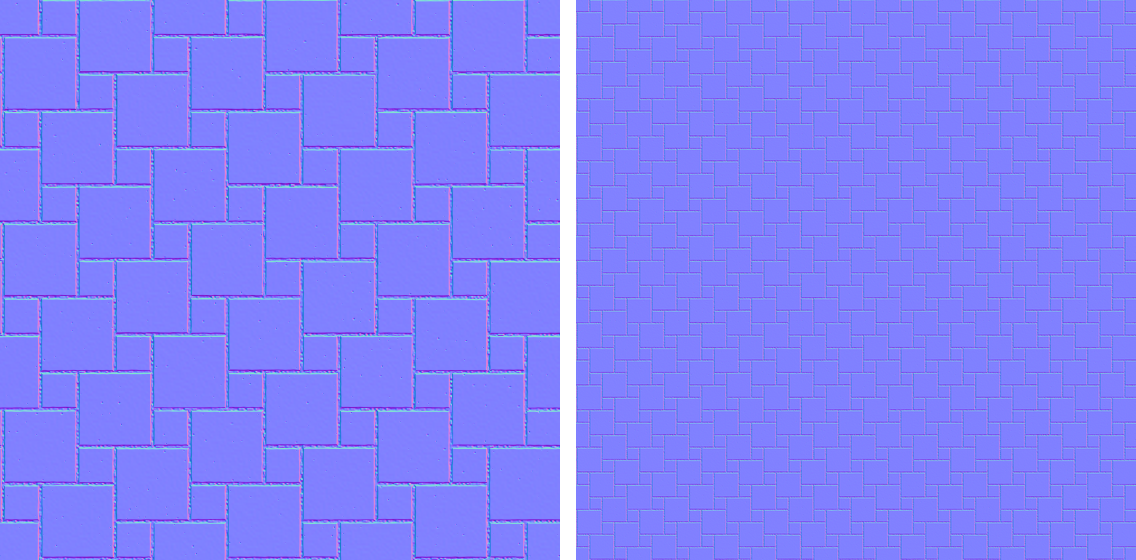
Left: one tile. Right: repeated 3 by 3.
Write a Shadertoy shader that draws this texture map.

```glsl
// Tangent-space normal map of pinwheel paving: each 2x2 slab is paired with a 1x1 slab.
// A height field (bevelled slabs, gritty joints, small pits) is differentiated
// into normals, then averaged over a few samples per pixel. Everything wraps.

const float CELLS = 15.0;                  // unit cells per canvas side, multiple of 5
const vec2 GRID_SHIFT = vec2(0.075, 0.033);
const float BEVEL_START = 0.012;
const float BEVEL_END = 0.058;
const float SLAB_HEIGHT = 0.036;
const float SLOPE_STEP = 0.012;
const int SAMPLES = 2;

// Four random values in 0..1 for a whole-number cell
vec4 hash4(vec2 cell, uint seed) {
    uvec4 h = uvec4(uint(cell.x), uint(cell.y), seed, 7u);
    h = h * 1664525u + 1013904223u;
    for (int i = 0; i < 2; i++) {
        h.x += h.y * h.w;
        h.y += h.z * h.x;
        h.z += h.x * h.y;
        h.w += h.y * h.z;
        h ^= h >> 16u;
    }
    return vec4(h & 65535u) / 65535.0;
}

// Value noise with freq knots per unit cell, wrapping at the canvas border
float wrapNoise(vec2 p, float freq, uint seed) {
    p *= freq;
    vec2 i = floor(p), f = p - i;
    f = f * f * (3.0 - 2.0 * f);
    float period = CELLS * freq;
    vec2 a = mod(i, period), b = mod(i + 1.0, period);
    float low = mix(hash4(a, seed).x, hash4(vec2(b.x, a.y), seed).x, f.x);
    float high = mix(hash4(vec2(a.x, b.y), seed).x, hash4(b, seed).x, f.x);
    return mix(low, high, f.y);
}

// Lower-left corner (xy) and side length (z) of the slab covering p
vec3 findSlab(vec2 p) {
    vec2 cell = floor(p);
    float role = mod(cell.x + 3.0 * cell.y + 1.0, 5.0);
    if (role > 3.5) return vec3(cell, 1.0);
    vec2 quarter = vec2(mod(role, 2.0), 1.0 - floor(role * 0.5));
    return vec3(cell - quarter, 2.0);
}

// Distance inward from the slab edges, each side inset a little differently
float slabDistance(vec2 local, float side, vec4 inset) {
    vec2 low = local - inset.xy;
    vec2 high = side - inset.zw - local;
    vec2 d = min(low, high);
    return min(d.x, d.y);
}

// Sparse round dimples of varied size and depth
float pits(vec2 p, float freq, float chance) {
    vec2 g = p * freq, cell = floor(g);
    vec2 id = mod(cell, CELLS * freq);
    vec4 r = hash4(id, 11u);
    vec4 s = hash4(id, 12u);
    vec2 offset = g - cell - mix(vec2(0.25), vec2(0.75), r.xy);
    offset.x *= mix(0.7, 1.5, s.y);
    float radius = mix(0.07, 0.17, s.x * s.x);
    float dent = 1.0 - smoothstep(0.0, radius, length(offset));
    return dent * radius * step(r.z, chance) * mix(0.3, 1.0, r.w) / freq;
}

float heightAt(vec2 p) {
    vec3 slab = findSlab(p);
    vec2 id = mod(slab.xy, CELLS);
    vec2 local = p - slab.xy;
    float d = slabDistance(local, slab.z, 0.016 * hash4(id, 1u));

    // Worn edge and bevel
    d += 0.014 * (wrapNoise(p, 9.0, 2u) - 0.5);
    float top = smoothstep(BEVEL_START, BEVEL_END, d);

    // Grit in the joint, strongest in patches
    float joint = 1.0 - smoothstep(0.008, 0.04, d);
    float patches = mix(0.35, 1.3, wrapNoise(p, 3.0, 3u));
    float grit = (wrapNoise(p, 18.0, 4u) - 0.5) * 0.045 * patches;

    // Slab face: slight tilt, fine grain and pits
    vec2 tilt = (hash4(id, 5u).xy - 0.5) * 0.016;
    float face = dot(tilt, local - 0.5 * slab.z);
    face += 0.0018 * wrapNoise(p, 14.0, 6u) - 0.45 * pits(p, 4.0, 0.22);

    return top * (SLAB_HEIGHT + face) + joint * grit;
}

vec3 normalAt(vec2 p) {
    vec2 e = vec2(SLOPE_STEP, 0.0);
    p -= 0.5 * SLOPE_STEP;
    float h = heightAt(p);
    vec2 slope = vec2(heightAt(p + e.xy), heightAt(p + e.yx)) - h;
    return normalize(vec3(-slope / SLOPE_STEP, 1.0));
}

void mainImage(out vec4 fragColor, in vec2 fragCoord) {
    vec3 sum = vec3(0.0);
    for (int y = 0; y < SAMPLES; y++) {
        for (int x = 0; x < SAMPLES; x++) {
            vec2 jitter = (vec2(x, y) + 0.5) / float(SAMPLES) - 0.5;
            vec2 uv = (fragCoord + jitter) / iResolution.xy;
            sum += normalAt(uv * CELLS - GRID_SHIFT);
        }
    }
    vec3 normal = sum / float(SAMPLES * SAMPLES);
    fragColor = vec4(normal * 0.5 + 0.503, 1.0);
}
```
